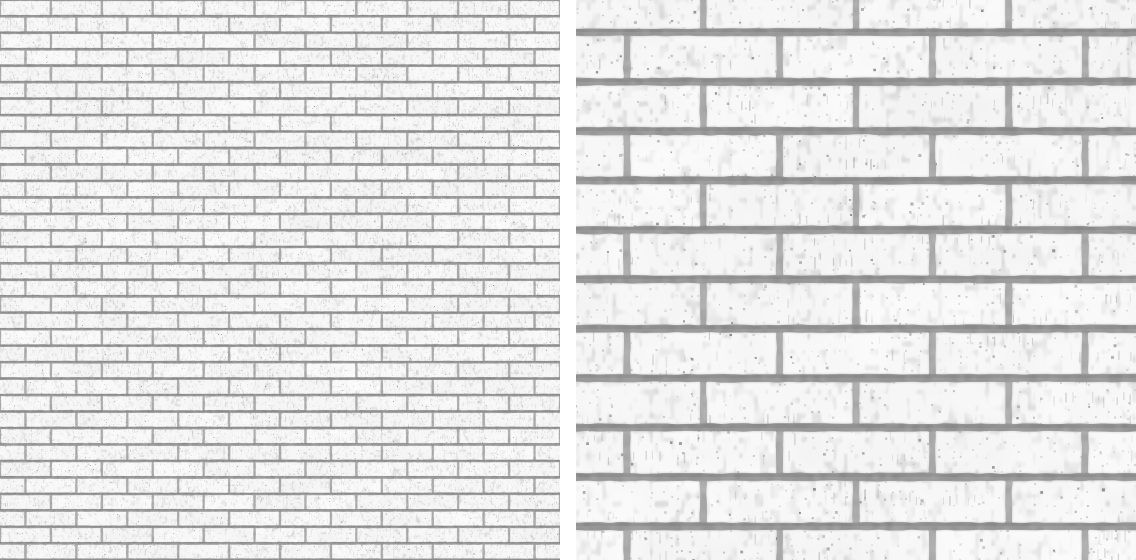
Left: the whole. Right: its middle third, enlarged.
This texture is drawn by a Shadertoy shader. Its source:

```glsl
// White brick wall in running bond: 11 bricks across, 34 courses up, thin grey joints.
// Each brick is a rounded box distance with a wobbly edge; wrapped hash grids add
// grain, pits and upright drag marks, so the sheet tiles on all sides.

// Integer hash of a grid cell, 0 to 1
float hash(vec2 cell, float seed) {
    uint h = uint(cell.x) * 1597334677u ^ uint(cell.y) * 3812015801u ^ uint(seed) * 2654435769u;
    h = (h ^ (h >> 16)) * 2246822519u;
    h = (h ^ (h >> 13)) * 3266489917u;
    return float(h ^ (h >> 16)) / 4294967295.0;
}

// Value noise that wraps after count cells
float noise(vec2 uv, vec2 count, float seed) {
    vec2 p = uv * count, i = floor(p), f = fract(p);
    f = f * f * (3.0 - 2.0 * f);
    vec2 a = mod(i, count), b = mod(i + 1.0, count);
    return mix(mix(hash(a, seed), hash(vec2(b.x, a.y), seed), f.x),
               mix(hash(vec2(a.x, b.y), seed), hash(b, seed), f.x), f.y);
}

// One random stretched dot in some of the grid cells
float dots(vec2 uv, vec2 count, vec2 size, float chance, float seed, float pixel) {
    vec2 cell = mod(floor(uv * count), count);
    vec2 jitter = vec2(hash(cell, seed), hash(cell, seed + 1.0)) - 0.5;
    vec2 offset = (fract(uv * count) - 0.5 - 0.4 * jitter) / count;
    vec2 d = abs(offset) - size * mix(0.5, 1.0, hash(cell, seed + 2.0));
    float dist = length(max(d, 0.0)) + min(max(d.x, d.y), 0.0);
    float cover = 1.0 - smoothstep(-0.5 * pixel, 0.5 * pixel, dist);
    return cover * step(hash(cell, seed + 3.0), chance) * mix(0.35, 1.0, hash(cell, seed + 4.0));
}

void mainImage(out vec4 fragColor, in vec2 fragCoord) {
    vec2 uv = fragCoord / iResolution.xy;
    float pixel = 1.0 / min(iResolution.x, iResolution.y);

    // Running bond layout
    vec2 bond = vec2(11.0, 34.0);
    vec2 grid = (uv - vec2(0.0, 0.0004)) * bond;
    float course = mod(floor(grid.y), bond.y);
    grid.x += 0.5 * mod(course + 1.0, 2.0);
    vec2 brick = vec2(mod(floor(grid.x), bond.x), course);
    vec2 local = (fract(grid) - 0.5) / bond;

    // Brick outline with slightly uneven edges
    vec2 halfSize = 0.5 / bond - vec2(0.0020, 0.0022);
    halfSize.y -= 0.0003 * hash(brick, 1.0);
    vec2 d = abs(local) - halfSize + 0.0008;
    float dist = length(max(d, 0.0)) + min(max(d.x, d.y), 0.0) - 0.0008;
    dist += 0.0007 * (noise(uv, vec2(150.0), 2.0) - 0.5);
    float face = 1.0 - smoothstep(-0.6 * pixel, 0.6 * pixel, dist);

    // Joints: bed joints are darker, most of all right under a brick
    float bed = smoothstep(-0.0008, 0.0008, abs(local.y) - halfSize.y);
    float shade = mix(0.67, 0.60, bed);
    shade -= 0.04 * bed * step(0.0, -local.y);
    shade += 0.06 * (noise(uv, vec2(256.0), 3.0) - 0.5);

    // Brick face: tone, cloudy patches, fine grain and a worn rim
    float patchy = noise(uv, vec2(55.0, 68.0), 4.0);
    float grain = noise(uv, vec2(320.0, 210.0), 5.0);
    float tone = 0.985 - 0.015 * hash(brick, 6.0) - 0.02 * patchy;
    tone -= 0.08 * smoothstep(0.55, 1.0, grain) * (0.4 + patchy);
    tone -= 0.05 * smoothstep(-0.0016, 0.0, dist);

    // Upright drag marks in clusters, then small and larger pits
    float cluster = smoothstep(0.5, 0.8, noise(uv, vec2(44.0, 51.0), 7.0));
    tone -= 0.17 * cluster * dots(uv, vec2(260.0, 85.0), vec2(0.0005, 0.0035), 0.4, 10.0, pixel);
    tone -= 0.20 * dots(uv, vec2(250.0), vec2(0.0007), 0.17, 20.0, pixel);
    tone -= 0.38 * dots(uv, vec2(140.0), vec2(0.0009), 0.10, 30.0, pixel);

    fragColor = vec4(vec3(mix(shade, tone, face)), 1.0);
}
```
